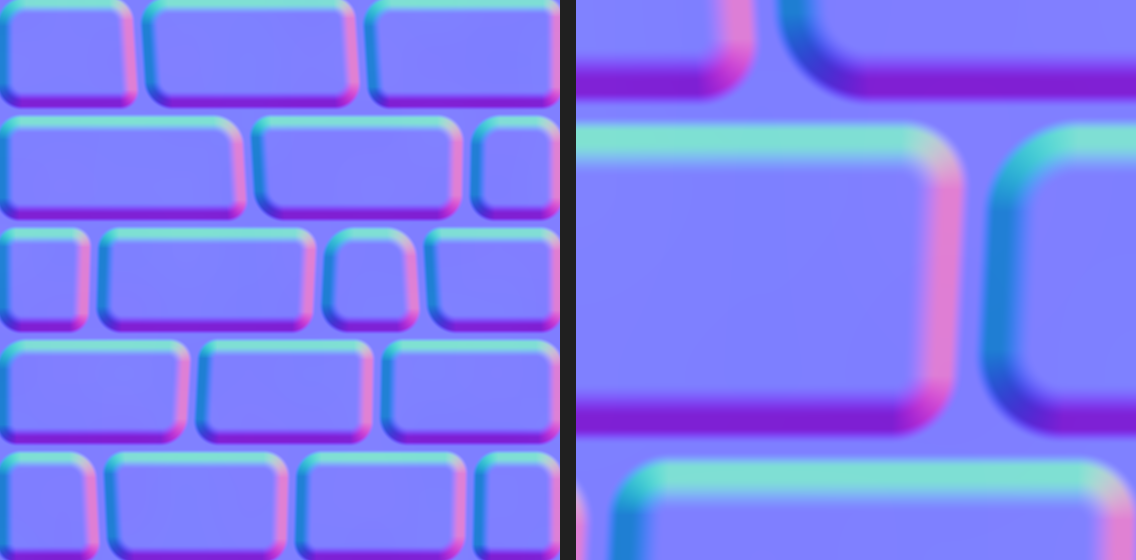
Left, the full canvas; right, a detail of the centre.
Write a Shadertoy shader that draws this texture map.

```glsl
#define ROWS 5
#define BORDER 0.012
#define GAP 0.002
#define RISE_END 0.012
#define FALL_START 0.018
#define FALL_END 0.039
#define BEVEL_TILT 0.75
#define MIN_RADIUS 0.040
#define RADIUS_RANGE 0.020
#define WAVE 0.035

// Joint centres along each row, top row first; 2.0 means unused
const vec3 JOINTS[ROWS] = vec3[ROWS](
    vec3(0.249, 0.646, 2.0),
    vec3(0.444, 0.833, 2.0),
    vec3(0.167, 0.569, 0.753),
    vec3(0.344, 0.673, 2.0),
    vec3(0.181, 0.521, 0.839));

// Sideways drift of each joint from the top to the bottom of its row
const vec3 LEANS[ROWS] = vec3[ROWS](
    vec3(0.013, 0.013, 0.0),
    vec3(0.012, -0.004, 0.0),
    vec3(-0.006, -0.010, 0.012),
    vec3(-0.011, -0.004, 0.0),
    vec3(0.010, -0.005, -0.004));

float hash(vec2 p) {
    return fract(sin(dot(p, vec2(127.1, 311.7))) * 43758.55);
}

float noise(vec2 p) {
    vec2 cell = floor(p);
    vec2 f = fract(p);
    f = f * f * (3.0 - 2.0 * f);
    return mix(mix(hash(cell), hash(cell + vec2(1, 0)), f.x),
               mix(hash(cell + vec2(0, 1)), hash(cell + vec2(1, 1)), f.x), f.y);
}

// Tilt strength at a given depth inside the brick outline
float bevel(float depth) {
    return BEVEL_TILT * smoothstep(GAP, RISE_END, depth)
         * (1.0 - smoothstep(FALL_START, FALL_END, depth));
}

void mainImage(out vec4 fragColor, in vec2 fragCoord) {
    vec2 uv = fragCoord / iResolution.xy;

    // Row and position within it, counted downwards
    float down = (1.0 - uv.y) * float(ROWS);
    int row = clamp(int(down), 0, ROWS - 1);
    float along = down - float(row);

    // Left and right sides of the current brick
    float left = -BORDER;
    float right = 1.0 + BORDER;
    float brick = 0.0;
    for (int i = 0; i < 3; i++) {
        float joint = JOINTS[row][i] + LEANS[row][i] * (along - 0.5);
        if (uv.x > joint) {
            left = joint;
            brick += 1.0;
        } else {
            right = min(right, joint);
        }
    }

    // Distance to the nearest side on each axis, and which side it is
    float toTop = along / float(ROWS) + (row == 0 ? BORDER : 0.0);
    float toBottom = (1.0 - along) / float(ROWS) + (row == ROWS - 1 ? BORDER : 0.0);
    vec2 inset = vec2(min(uv.x - left, right - uv.x), min(toTop, toBottom));
    vec2 side = vec2(uv.x - left < right - uv.x ? -1.0 : 1.0,
                     toBottom < toTop ? -1.0 : 1.0);

    // Rounded corners, each with its own radius
    float radius = MIN_RADIUS
        + RADIUS_RANGE * hash(vec2(brick, float(row)) * 2.0 + side * 0.5);
    vec2 corner = max(radius - inset, 0.0);
    float reach = length(corner);
    vec2 outward = side * corner / max(reach, 0.0001);
    vec2 tilt = outward * bevel(radius - reach);

    // Faint unevenness of the faces
    vec2 wave = vec2(noise(uv * 9.0), noise(uv * 9.0 + 37.0)) - 0.5;
    tilt += WAVE * wave;

    // Pack the unit normal into colour
    vec3 normal = vec3(tilt, sqrt(max(1.0 - dot(tilt, tilt), 0.0)));
    fragColor = vec4(0.5 + 0.5 * normal, 1.0);
}
```
